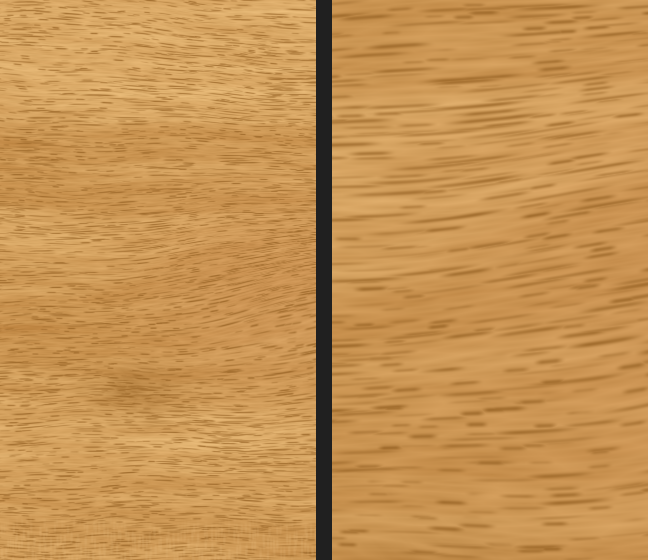
Left, the full canvas; right, a detail of the centre.
Give the GLSL for this texture, as a Shadertoy shader.

```glsl
// Pale golden hardwood board with short dark pores along a gently bending grain.

// Colours
const vec3 LIGHT_WOOD = vec3(0.905, 0.725, 0.465);
const vec3 DARK_WOOD  = vec3(0.755, 0.53, 0.265);
const vec3 WARM_WOOD  = vec3(0.79, 0.55, 0.31);
const vec3 PORE_BROWN = vec3(0.60, 0.395, 0.15);
const vec3 SCUFF_PALE = vec3(0.90, 0.73, 0.49);

// Sizes, in canvas heights
const int   PORE_LAYERS     = 3;
const vec2  PORE_CELL       = vec2(0.046, 0.0058);
const vec2  PORE_LENGTH     = vec2(0.009, 0.036);    // shortest, longest half length
const vec2  PORE_WIDTH      = vec2(0.0006, 0.0012);  // thinnest, thickest half width
const float PORE_SHARE      = 0.52;
const float PORE_STRENGTH   = 0.74;
const vec2  FIBRE_FREQUENCY = vec2(28.0, 260.0);
const float FIBRE_CONTRAST  = 0.055;
const float BAND_CONTRAST   = 0.27;
const float STREAK_CONTRAST = 0.20;
const vec2  BLOTCH_CENTRE   = vec2(0.245, 0.302);
const vec2  BLOTCH_RADIUS   = vec2(0.075, 0.042);
const float SCUFF_HEIGHT    = 0.085;

vec2 hash2(vec2 p) {
    vec3 h = fract(p.xyx * vec3(0.1031, 0.1030, 0.0973));
    h += dot(h, h.yzx + 33.33);
    return fract((h.xx + h.yz) * h.zy);
}

float bell(float x) { return exp(-x * x); }

// Layered sines, roughly -1 to 1
float waves(vec2 p) {
    float sum = 0.0, amplitude = 0.55;
    for (int i = 0; i < 5; i++) {
        p += 0.8 * sin(p.yx * 0.9 + float(i) * 1.7);
        sum += amplitude * sin(p.x + 1.3) * cos(p.y);
        p = mat2(0.8, 0.6, -0.6, 0.8) * p * 1.7 + 2.1;
        amplitude *= 0.65;
    }
    return sum;
}

// Distance to the nearest jittered cell point
float cellular(vec2 p) {
    vec2 cell = floor(p);
    float nearest = 2.0;
    for (int y = -1; y <= 1; y++)
    for (int x = -1; x <= 1; x++) {
        vec2 c = cell + vec2(x, y);
        nearest = min(nearest, length(c + hash2(c + 71.0) - p));
    }
    return nearest;
}

// Straightens the grain: falls at the top, rises in the right middle
vec2 grainSpace(vec2 p) {
    float fall = 0.07 * (p.x - 0.28) * smoothstep(0.6, 0.9, p.y);
    float rise = 0.19 * p.x * p.x * bell((p.y - 0.5) / 0.14);
    float wobble = 0.0035 * sin(p.x * 13.0 + 9.0 * p.y)
                 + 0.0012 * sin(p.x * 31.0 - 23.0 * p.y);
    return vec2(p.x, p.y + fall - rise + wobble);
}

// Tapered dark dashes, scattered in staggered cells
float pores(vec2 g, float density, float stretch, float blur) {
    float mask = 0.0;
    for (int layer = 0; layer < PORE_LAYERS; layer++) {
        float seed = float(layer) * 57.0;
        float offset = float(layer) * 0.37;
        float row = floor(g.y / PORE_CELL.y + offset);
        for (int j = -1; j <= 1; j++) {
            float r = row + float(j);
            float shift = hash2(vec2(r + 200.0, seed + 5.0)).x;
            float column = floor(g.x / PORE_CELL.x + shift);
            for (int i = -1; i <= 1; i++) {
                vec2 id = vec2(column + float(i), r) + seed + 100.0;
                vec2 kind = hash2(id + 311.0);
                vec2 centre = vec2(column + float(i) - shift, r - offset) + hash2(id);
                vec2 d = g - centre * PORE_CELL;
                d.y -= 0.03 * (kind.x - 0.5) * d.x;
                float halfLength = mix(PORE_LENGTH.x, PORE_LENGTH.y, kind.x * kind.x) * stretch;
                float along = d.x / halfLength;
                float halfWidth = mix(PORE_WIDTH.x, PORE_WIDTH.y, kind.y);
                float dash = exp(-d.y * d.y / (halfWidth * halfWidth + 0.2 * blur * blur));
                float ends = 1.0 - smoothstep(0.35, 1.0, abs(along));
                float present = smoothstep(-0.06, 0.06, density - hash2(id + 733.0).x);
                mask = max(mask, dash * ends * present * mix(0.3, 1.0, kind.y));
            }
        }
    }
    return mask;
}

void mainImage(out vec4 fragColor, in vec2 fragCoord) {
    vec2 p = fragCoord / iResolution.y;
    vec2 g = grainSpace(p);
    float blur = max(1.0 / iResolution.y, 0.0014);

    // Broad bands, fine streaks and fibre
    float bands = waves(g * vec2(3.5, 22.0));
    float streaks = waves(g * vec2(8.0, 130.0) + 7.0);
    float fibre = cellular(g * FIBRE_FREQUENCY) - 0.5;
    float tone = 0.42 + BAND_CONTRAST * bands + STREAK_CONTRAST * streaks;
    tone += 0.36 * smoothstep(0.62, 0.95, p.y) - 0.12 * bell((p.y - 0.74) / 0.035);
    tone += 0.26 * bell((p.y - 0.19) / 0.09) + 0.10 * bell((p.y - 0.6) / 0.05);
    vec3 wood = mix(DARK_WOOD, LIGHT_WOOD, clamp(tone, 0.0, 1.0));

    // Reddish right middle and brown blotch
    float warmth = bell((p.y - 0.48) / 0.17) * smoothstep(0.1, 0.5, p.x);
    wood = mix(wood, WARM_WOOD, 0.5 * warmth);
    vec2 b = (p - BLOTCH_CENTRE) / BLOTCH_RADIUS;
    float blotch = clamp(exp(-dot(b, b)) * (0.8 + 0.3 * waves(p * 60.0)), 0.0, 1.0);
    wood = mix(wood, PORE_BROWN, 0.48 * blotch);

    // Pores, sparser and shorter in places
    float patches = waves(g * vec2(7.0, 19.0) + 3.0);
    float density = PORE_SHARE + 0.35 * patches + 0.2 * blotch;
    float stretch = clamp(1.0 + 0.35 * bands - 0.5 * blotch, 0.5, 1.25);
    wood = mix(wood, PORE_BROWN, PORE_STRENGTH * pores(g, density, stretch, blur));

    // Pale upright scuffs along the bottom edge
    float scuff = 1.0 - smoothstep(0.1, 0.55, cellular(p * vec2(150.0, 34.0)));
    scuff *= 1.0 - smoothstep(0.045, SCUFF_HEIGHT, p.y + 0.015 * waves(p * 20.0));
    wood = mix(wood, SCUFF_PALE, 0.2 * scuff);

    fragColor = vec4(wood + FIBRE_CONTRAST * fibre, 1.0);
}
```
